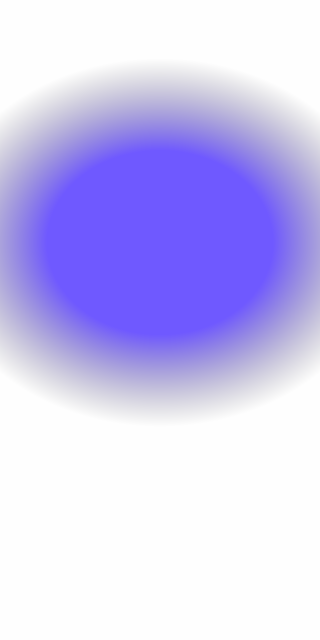
This background is drawn by a Shadertoy shader. Its source:

```glsl
// A soft violet ellipse glowing on a near-white page.
// An elliptical radial gradient keeps a solid core, then fades outwards
// in colour (violet to grey) and in opacity at the same time.

// Normalised elliptical distance: 0 at the centre, 1 on the outer rim.
float ellipseDistance(vec2 uv, vec2 center, vec2 radii) {
    return length((uv - center) / radii);
}

void mainImage(out vec4 fragColor, in vec2 fragCoord) {
    vec2 uv = fragCoord / iResolution.xy;

    const vec3 page = vec3(0.996);
    const vec3 violet = vec3(0.437, 0.349, 1.0);
    const vec3 rimGrey = vec3(0.44);

    // Solid core out to half the radius, linear fade beyond it
    float rim = ellipseDistance(uv, vec2(0.5, 0.621), vec2(0.7071, 0.288));
    float fade = clamp((rim - 0.5) / 0.5, 0.0, 1.0);

    // Grey the glow while it dissolves into the page
    vec3 glow = mix(violet, rimGrey, fade);
    fragColor = vec4(mix(glow, page, fade), 1.0);
}
```
